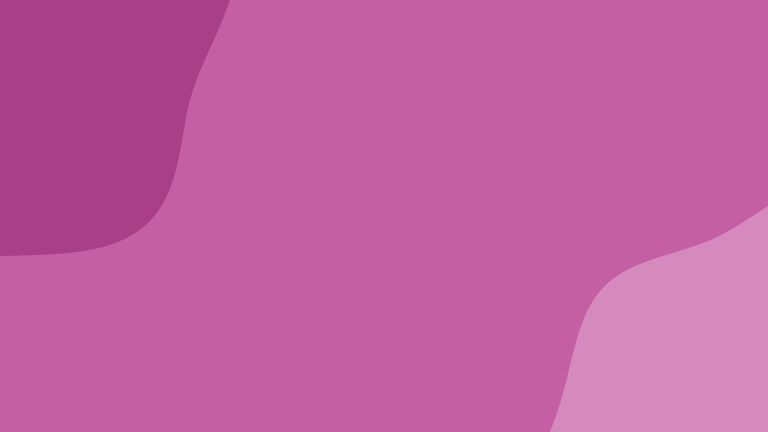
A Shadertoy shader for this background:

```glsl
// Flat pink backdrop with a wavy blob in two opposite corners.
// Each blob edge is a chain of three cubic Bezier curves, turned into a
// signed distance by sampling it as short segments; y spans 0 to 1.

#define BASE_COLOR  vec3(0.769, 0.373, 0.639)
#define DARK_COLOR  vec3(0.659, 0.247, 0.529)
#define LIGHT_COLOR vec3(0.831, 0.541, 0.737)
#define CURVES 3
#define STEPS 20

// Blob edges, both described as if sitting in the upper left corner
const vec2 DARK_EDGE[10] = vec2[10](
    vec2(0.532, 1.000), vec2(0.505, 0.917), vec2(0.463, 0.852),
    vec2(0.440, 0.769), vec2(0.417, 0.685), vec2(0.419, 0.579),
    vec2(0.359, 0.502), vec2(0.282, 0.405), vec2(0.134, 0.412),
    vec2(0.000, 0.407));

const vec2 LIGHT_EDGE[10] = vec2[10](
    vec2(0.505, 1.000), vec2(0.452, 0.875), vec2(0.454, 0.750),
    vec2(0.389, 0.674), vec2(0.329, 0.602), vec2(0.222, 0.593),
    vec2(0.134, 0.556), vec2(0.086, 0.535), vec2(0.044, 0.505),
    vec2(0.000, 0.477));

vec2 bezier(vec2 a, vec2 b, vec2 c, vec2 d, float t) {
    float s = 1.0 - t;
    return s * s * s * a + 3.0 * s * s * t * b + 3.0 * s * t * t * c + t * t * t * d;
}

float segmentDistance(vec2 p, vec2 a, vec2 b) {
    vec2 ab = b - a;
    float h = clamp(dot(p - a, ab) / dot(ab, ab), 0.0, 1.0);
    return length(p - a - h * ab);
}

// Signed distance to the edge, negative on the upper left side
float blobDistance(vec2 p, vec2 edge[10]) {
    float nearest = 10.0;
    float side = 1.0;
    vec2 a = edge[0];
    for (int i = 0; i < CURVES; i++) {
        int k = 3 * i;
        for (int j = 1; j <= STEPS; j++) {
            vec2 b = bezier(edge[k], edge[k + 1], edge[k + 2], edge[k + 3],
                            float(j) / float(STEPS));
            nearest = min(nearest, segmentDistance(p, a, b));

            // Flip the side for each segment crossed by a ray to the right
            if ((a.y > p.y) != (b.y > p.y)) {
                float crossing = mix(a.x, b.x, (p.y - a.y) / (b.y - a.y));
                if (crossing > p.x) side = -side;
            }
            a = b;
        }
    }
    return side * nearest;
}

float coverage(float dist, float pixel) {
    return clamp(0.5 - dist / pixel, 0.0, 1.0);
}

void mainImage(out vec4 fragColor, in vec2 fragCoord) {
    float pixel = 1.0 / iResolution.y;
    vec2 p = fragCoord * pixel;
    vec2 size = iResolution.xy * pixel;

    // The light blob is turned by half a turn into the lower right corner
    float dark = coverage(blobDistance(p, DARK_EDGE), pixel);
    float light = coverage(blobDistance(size - p, LIGHT_EDGE), pixel);

    vec3 color = mix(BASE_COLOR, DARK_COLOR, dark);
    color = mix(color, LIGHT_COLOR, light);
    fragColor = vec4(color, 1.0);
}
```
